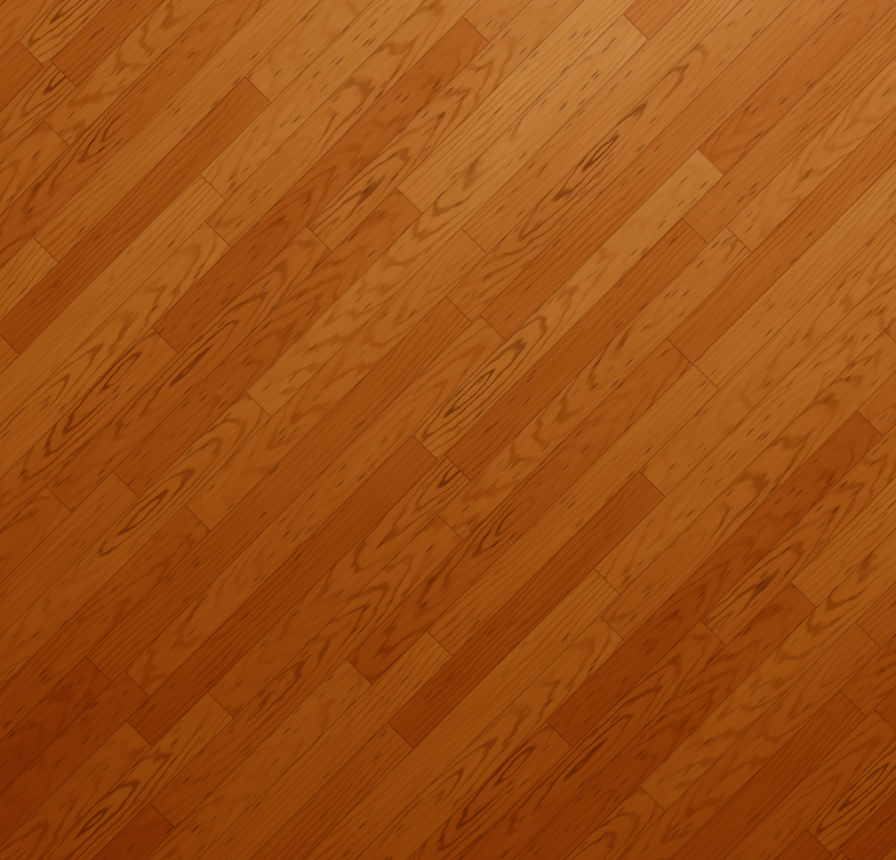
Give the GLSL for this texture, as a Shadertoy shader.

```glsl
// Diagonal cherry-wood floor: narrow planks with staggered ends, lit from the top right.
// Each plank has its own tone and rings, drawn as contours of a stretched distance
// field bent by layered sines; cellular noise adds short dark pores.

const float PLANK_WIDTH = 0.0432;   // fraction of canvas height
const float STRIP_REPEAT = 15.0;    // strips before the boards recur

vec2 hash2(vec2 p) {
    return fract(sin(vec2(dot(p, vec2(127.1, 311.7)), dot(p, vec2(269.5, 183.3)))) * 43758.5);
}

// Irregular waves in about -1..1
float layeredSines(vec2 p) {
    float sum = 0.0, amp = 0.5;
    for (int i = 0; i < 5; i++) {
        sum += amp * sin(p.x + 1.7 * sin(p.y * 0.8 + float(i)));
        p = mat2(1.5, 1.1, -1.1, 1.5) * p + 3.1;
        amp *= 0.6;
    }
    return sum;
}

// Sparse cellular specks, density = share of occupied cells
float pores(vec2 p, float density, float blur) {
    vec2 cell = floor(p);
    float cover = 0.0;
    for (int y = -1; y <= 1; y++)
    for (int x = -1; x <= 1; x++) {
        vec2 c = cell + vec2(x, y);
        vec2 h = hash2(c + 7.3);
        float dist = length(p - c - hash2(c));
        float speck = 1.0 - smoothstep(0.1, 0.25 + blur, dist);
        cover = max(cover, speck * step(h.x, density) * (0.4 + 0.6 * h.y));
    }
    return cover;
}

// Ramp from deep red-brown to pale honey
vec3 woodColor(float s) {
    return vec3(0.49 + 0.28 * s, 0.18 + 0.24 * s + 0.09 * s * s, 0.012 + 0.25 * s * s);
}

void mainImage(out vec4 fragColor, in vec2 fragCoord) {
    vec2 uv = fragCoord / iResolution.xy;
    vec2 pos = fragCoord / iResolution.y;
    float px = 1.0 / (iResolution.y * PLANK_WIDTH);

    // Floor axes, in plank widths: x along the boards, y across them
    vec2 board = vec2(pos.x + pos.y, pos.y - pos.x) * 0.7071 / PLANK_WIDTH;
    board.y += 0.75;
    float strip = mod(floor(board.y), STRIP_REPEAT);
    vec2 stagger = hash2(vec2(strip, 4.0));
    float plankLength = 9.0 + 5.5 * stagger.x;
    float along = board.x + stagger.y * plankLength;
    vec2 id = vec2(strip, floor(along / plankLength));
    vec2 local = vec2(mod(along, plankLength), fract(board.y) - 0.5);

    // Per-plank character
    vec2 look = hash2(id + 11.0);
    vec2 place = hash2(id + 23.0);
    vec2 seed = hash2(id + 37.0) * 40.0;
    float figured = step(0.45, look.y);

    // Growth rings: knots and arches when figured, nearly straight otherwise
    vec2 heart = vec2(place.x * plankLength, mix(2.0, 0.6 * (place.y - 0.5), figured));
    float wobble = layeredSines(local * vec2(0.9, 4.0) + seed);
    float rings = length((local - heart) * vec2(0.14, 1.0)) + 0.075 * wobble;
    float ringDist = abs(fract(rings * 6.5) - 0.5) / 6.5;
    float ringLine = 1.0 - smoothstep(0.004, 0.012 + px, ringDist);
    float ringFade = smoothstep(-0.5, 0.7, layeredSines(local * vec2(0.5, 2.0) + seed.yx));

    // Fine fibres and dark pores
    float fibre = layeredSines(vec2(local.y * 26.0 + wobble * 1.5, local.x * 0.7) + seed);
    float pore = pores(local * vec2(1.6, 9.0) + seed * 3.0, 0.04 + 0.14 * look.y, px * 5.0);

    // Light falls off from the top right
    float light = 1.0 - 0.75 * length((uv - vec2(0.8, 1.1)) * vec2(0.75, 1.0));
    float tone = light + 0.24 * (look.x - 0.5) + 0.035 * fibre + 0.04 * wobble;
    tone -= ringLine * (0.05 + 0.13 * ringFade);
    vec3 col = woodColor(clamp(tone, 0.0, 1.1));
    col.g *= 0.97 + 0.05 * look.x;

    // Strong dark contours around the heart of figured boards
    float heartMark = figured * ringLine * ringFade * exp(-2.5 * rings) * step(0.5, place.y);
    float stain = clamp(0.6 * heartMark + 0.42 * pore, 0.0, 0.8);
    col = mix(col, col * vec3(0.48, 0.36, 0.35), stain);

    // Seams between boards
    float edge = min(0.5 - abs(local.y), min(local.x, plankLength - local.x));
    float seam = 1.0 - smoothstep(0.008, 0.012 + px, edge);
    col *= 1.0 - seam * vec3(0.12, 0.17, 0.2);

    fragColor = vec4(col, 1.0);
}
```
